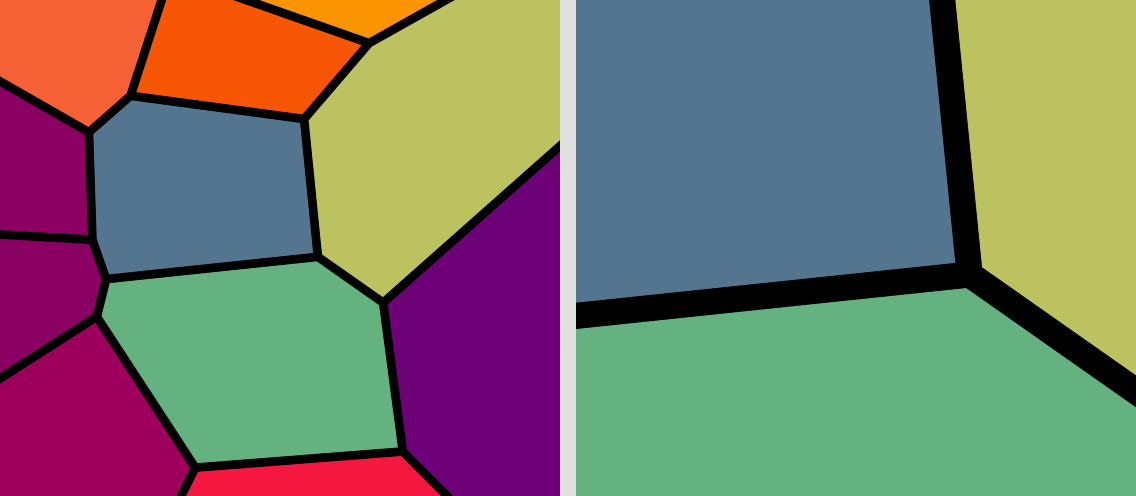
Left: the whole. Right: its middle third, enlarged.
Reproduce this pattern procedurally as a Shadertoy shader.

```glsl
// Flat stained-glass Voronoi cells in bold colours, parted by black bars.
// Seeds run along three wavy columns with a hashed jitter; each bar follows
// the exact distance to the bisector between neighbouring seeds.

const int CELLS = 11;

// Fills by column: left, middle, right, each from bottom to top
const vec3 FILLS[CELLS] = vec3[CELLS](
    vec3(0.61, 0.00, 0.36), vec3(0.54, 0.00, 0.39),
    vec3(0.55, 0.00, 0.39), vec3(0.97, 0.38, 0.21),
    vec3(0.96, 0.09, 0.25), vec3(0.39, 0.70, 0.50),
    vec3(0.33, 0.46, 0.56), vec3(0.97, 0.34, 0.02),
    vec3(0.98, 0.58, 0.00), vec3(0.43, 0.00, 0.47),
    vec3(0.74, 0.76, 0.38));

vec2 hash2(float n) {
    return fract(sin(vec2(n * 12.9898, n * 78.233) + 1.7) * 43758.5453);
}

// Seed of a cell, in units of the canvas height
vec2 cellSeed(int cell) {
    float row;
    vec2 seed;
    if (cell < 4) {
        // Left column bows outwards
        row = float(cell);
        seed = vec2(0.13 - 0.28 * sin(row * 1.0472),
                    0.04 + 0.33 * row + 0.09 * sin(row * 2.0944));
    } else if (cell < 9) {
        // Middle column tightens towards the top
        row = float(cell - 4);
        seed = vec2(0.51 + 0.04 * cos(row * 1.5708),
                    -0.157 + 0.5 * row - 0.048 * row * row);
    } else {
        // Right column leans inwards
        row = float(cell - 9);
        seed = vec2(1.06 - 0.275 * row, 0.351 + 0.318 * row);
    }
    return seed + 0.02 * (hash2(float(cell)) - 0.5);
}

void mainImage(out vec4 fragColor, in vec2 fragCoord) {
    vec2 p = fragCoord / iResolution.y;

    // Nearest seed owns the point
    int owner = 0;
    float nearest = 1e3;
    for (int i = 0; i < CELLS; i++) {
        float d = distance(p, cellSeed(i));
        if (d < nearest) {
            nearest = d;
            owner = i;
        }
    }

    // Distance to the closest bisector
    vec2 home = cellSeed(owner);
    float edge = 1e3;
    for (int i = 0; i < CELLS; i++) {
        if (i == owner) continue;
        vec2 other = cellSeed(i);
        edge = min(edge, dot(0.5 * (home + other) - p, normalize(other - home)));
    }

    // Black bars with a one-pixel soft rim
    float soft = 0.6 / iResolution.y;
    float fill = smoothstep(0.0088 - soft, 0.0088 + soft, edge);
    fragColor = vec4(FILLS[owner] * fill, 1.0);
}
```
